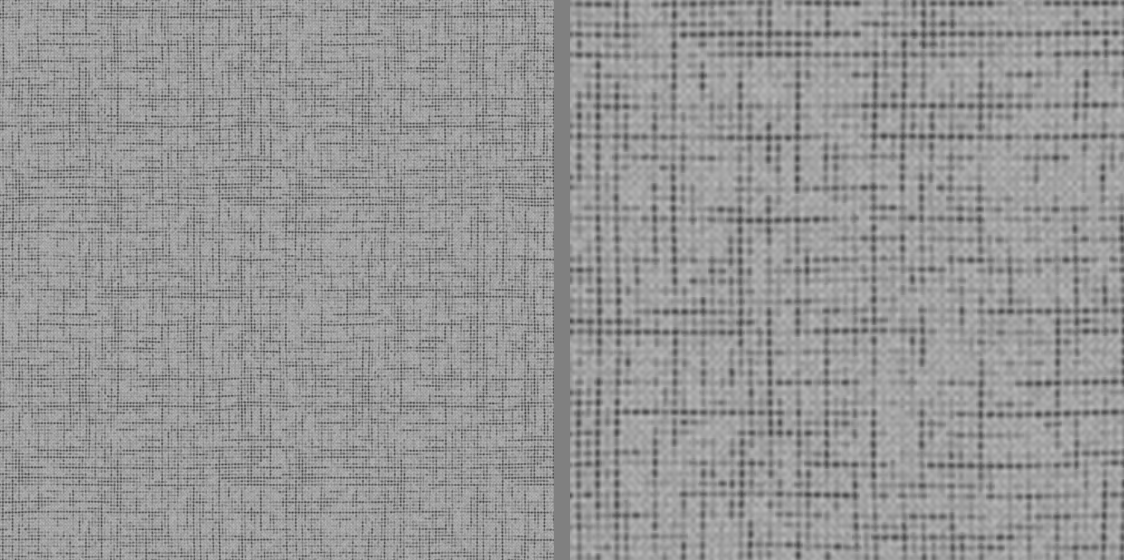
Left, the full canvas; right, a detail of the centre.
A Shadertoy shader for this texture:

```glsl
const vec2 THREADS = vec2(176.0, 164.0); // warps and wefts per canvas height
const vec2 REPEAT = vec2(89.0, 82.0);    // threads before the cloth repeats
const float CLOTH_GREY = 0.664;
const float INK_DEPTH = 0.39;
const float GAP_INK = 0.1;        // faint shade in every gap of the weave
const float WEAVE_RELIEF = 0.028;
const float GRAIN = 0.085;
const float WOBBLE = 0.4;         // thread drift, in threads
const vec2 DOT_SIZE = vec2(0.22, 0.31); // across and along a thread
const vec2 INK_RANGE = vec2(0.42, 0.83);
const float WARP_STREAK = 4.0;    // streak lengths, in threads
const float WEFT_STREAK = 4.5;
const float WARP_BIAS = 0.0;      // wefts carry slightly more dye than warps
const float WEFT_BIAS = 0.02;

float hash(vec2 p) {
    vec3 q = fract(vec3(p.xyx) * 0.1031);
    q += dot(q, q.yzx + 33.33);
    return fract((q.x + q.y) * q.z);
}

float noise(vec2 p) {
    vec2 cell = floor(p);
    vec2 f = fract(p);
    f = f * f * (3.0 - 2.0 * f);
    float low = mix(hash(cell), hash(cell + vec2(1, 0)), f.x);
    float high = mix(hash(cell + vec2(0, 1)), hash(cell + vec2(1, 1)), f.x);
    return mix(low, high, f.y);
}

// Dark dye on one thread: own strength, streaks and single flecks
float threadInk(vec2 id, float streakLength, float bias, float seed) {
    // Golden ratio steps spread strong threads evenly over the cloth
    float strength = fract(id.x * 0.618 + 0.4 * hash(vec2(id.x, seed)));
    float phase = 50.0 * hash(vec2(seed, id.x));
    float streak = noise(vec2(id.y / streakLength + phase, id.x + seed));
    float fleck = hash(id + seed * 3.0);
    float ink = 0.36 * strength + 0.42 * streak + 0.22 * fleck;
    return smoothstep(INK_RANGE.x, INK_RANGE.y, ink + bias);
}

// Dots where a thread surfaces; p.x runs across it, p.y along it
float threadDots(vec2 p, vec2 repeat, float streakLength, float bias, float seed) {
    vec2 id = floor(p + 0.5);
    vec2 offset = (p - id) / DOT_SIZE;
    float ink = threadInk(mod(id, repeat), streakLength, bias, seed);
    return mix(GAP_INK, 1.0, ink) * exp(-0.5 * dot(offset, offset));
}

void mainImage(out vec4 fragColor, in vec2 fragCoord) {
    vec2 p = fragCoord / iResolution.y * THREADS;

    // Slightly uneven thread paths
    vec2 drift = vec2(noise(p / 13.0 + 5.0), noise(p / 13.0 + 61.0));
    vec2 woven = p + WOBBLE * (drift - 0.5);

    // Plain weave relief and fibre grain
    vec2 wave = cos(6.28319 * woven);
    float grey = CLOTH_GREY + WEAVE_RELIEF * wave.x * wave.y;
    grey += GRAIN * (noise(p * 2.1 + 9.0) - 0.5);

    // Warp and weft dots share one lattice, so the rows and columns line up
    float warp = threadDots(woven, REPEAT, WARP_STREAK, WARP_BIAS, 12.0);
    float weft = threadDots(woven.yx, REPEAT.yx, WEFT_STREAK, WEFT_BIAS, 47.0);
    grey -= INK_DEPTH * max(warp, weft);

    fragColor = vec4(vec3(grey), 1.0);
}
```
